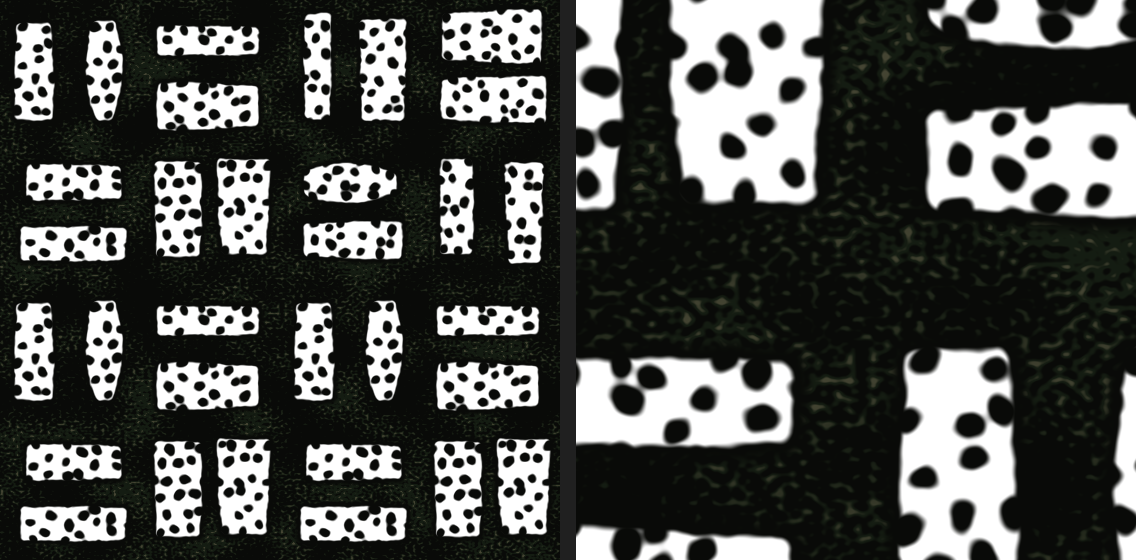
Left, the full canvas; right, a detail of the centre.
Give the GLSL for this pattern, as a WebGL 2 fragment shader.

```glsl
#version 300 es
precision highp float;
// Hand-cut white bars with ink dots on a grainy black ground, in a basket weave.
// Cells hold two bars each, upright and lying in turn; bars are bent rounded boxes,
// dots a jittered lattice melted together, and all noise wraps at the canvas edge.

uniform vec2 u_resolution;
out vec4 fragColor;

const vec3 INK   = vec3(0.035, 0.04, 0.03);
const vec3 MOSS  = vec3(0.08, 0.11, 0.07);
const vec3 OLIVE = vec3(0.27, 0.27, 0.20);
const vec3 PAPER = vec3(1.0);

// Lengths below are in cells
const float CELLS = 4.0;           // cells across and down
const float BLOCK = 2.0;           // cells in one repeating block
const float BAR_LENGTH = 0.355;    // mean half length
const vec2  BAR_CENTRES = vec2(0.265, 0.715);
const float BAR_JITTER = 0.03;
const float CORNER = 0.028;
const float TAPER = 0.10;
const ivec2 ROUNDED_BARS = ivec2(5, 9);
const float ROUNDING = 0.50;
const float WOBBLE = 0.014;
const float DOT_SPACING = 0.119;
const float DOT_JITTER = 0.56;
const float DOT_RADIUS = 0.036;
const float DOT_MELT = 0.018;
const float EDGE_SOFTNESS = 0.008;
const vec2  GRAIN_COUNT = vec2(144.0, 192.0);  // grains per canvas
const vec2  PATCH_COUNT = vec2(10.0, 12.0);

// Half widths of the bars: two per cell, four cells per block, two block variants
const float BAR_WIDTHS[16] = float[16](
  0.122, 0.125, 0.165, 0.178, 0.135, 0.128, 0.161, 0.104,
  0.130, 0.140, 0.117, 0.128, 0.094, 0.161, 0.161, 0.182);

uvec3 scramble(uvec3 v) {
  v = v * 1664525u + 1013904223u;
  v.x += v.y * v.z; v.y += v.z * v.x; v.z += v.x * v.y;
  v ^= v >> 16u;
  v.x += v.y * v.z; v.y += v.z * v.x; v.z += v.x * v.y;
  return v;
}

// Three random values in 0..1 for a lattice point and a seed
vec3 hash3(vec2 p, int seed) {
  uvec3 v = scramble(uvec3(ivec3(ivec2(p) + 64, seed)));
  return vec3(v >> 8u) / 16777216.0;
}

float cornerSlope(vec2 lattice, vec2 offset, vec2 period, int seed) {
  float angle = 6.28318 * hash3(mod(lattice, period), seed).x;
  return dot(vec2(cos(angle), sin(angle)), offset);
}

// Gradient noise that wraps after a whole number of lattice steps
float gradientNoise(vec2 p, vec2 period, int seed) {
  vec2 i = floor(p), f = p - i;
  vec2 u = f * f * f * (f * (f * 6.0 - 15.0) + 10.0);
  vec2 e = vec2(1.0, 0.0);
  float low  = mix(cornerSlope(i, f, period, seed),
                   cornerSlope(i + e.xy, f - e.xy, period, seed), u.x);
  float high = mix(cornerSlope(i + e.yx, f - e.yx, period, seed),
                   cornerSlope(i + e.xx, f - e.xx, period, seed), u.x);
  return mix(low, high, u.y);
}

float smoothMin(float a, float b, float k) {
  float h = max(k - abs(a - b), 0.0) / k;
  return min(a, b) - 0.25 * h * h * k;
}

// Rounded box along y; its width changes with the position on its length
float barDistance(vec2 p, int bar, float halfLength, float lean) {
  float t = clamp(p.y / halfLength, -1.0, 1.0);
  float bulge = any(equal(ROUNDED_BARS, ivec2(bar))) ? ROUNDING : 0.04;
  float width = BAR_WIDTHS[bar] * (1.0 + TAPER * lean * t - bulge * t * t);
  vec2 b = abs(p) - vec2(width, halfLength) + CORNER;
  return length(max(b, 0.0)) + min(max(b.x, b.y), 0.0) - CORNER;
}

// Scattered oval dots, merging where they touch
float dotDistance(vec2 p, int bar) {
  vec2 home = floor(p / DOT_SPACING);
  float d = 1.0;
  for (int j = -1; j <= 1; j++)
    for (int i = -1; i <= 1; i++) {
      vec2 id = home + vec2(i, j);
      vec3 r = hash3(id, 40 + bar);
      vec2 centre = id + 0.5 + DOT_JITTER * (r.xy - 0.5);
      centre.x += 0.5 * mod(id.y, 2.0);
      float a = 6.28318 * fract(r.z * 7.0), c = cos(a), s = sin(a);
      vec2 v = mat2(c, s, -s, c) * (p - centre * DOT_SPACING);
      float radius = DOT_RADIUS * mix(0.78, 1.12, r.z);
      d = smoothMin(d, length(v * vec2(1.1, 0.88)) - radius, DOT_MELT);
    }
  return d;
}

void main() {
  vec2 uv = gl_FragCoord.xy / u_resolution;
  vec2 grid = uv * CELLS, cell = floor(grid), local = fract(grid);
  float soft = max(EDGE_SOFTNESS, CELLS / min(u_resolution.x, u_resolution.y));

  // The upper right block is the second variant
  int variant = all(greaterThanEqual(cell, vec2(BLOCK))) ? 1 : 0;
  vec2 place = mod(cell, BLOCK);
  int cellId = int(place.x + BLOCK * place.y) + 4 * variant;
  bool upright = mod(cell.x + cell.y, 2.0) > 0.5;
  vec2 q = upright ? local : local.yx;   // x across the bars, y along them

  // Shaky outlines, the same in every block
  float bend = gradientNoise(grid * 6.0, vec2(6.0 * BLOCK), 1);
  float rough = gradientNoise(grid * 22.0, vec2(22.0 * BLOCK), 2);

  float white = 0.0, nearest = 1.0;
  for (int i = 0; i < 2; i++) {
    int bar = 2 * cellId + i;
    vec3 r = hash3(vec2(bar, 3), 7) * 2.0 - 1.0;
    vec2 p = q - vec2(BAR_CENTRES[i], 0.5) - BAR_JITTER * r.xy;
    float halfLength = BAR_LENGTH + 0.025 * r.z;
    float d = barDistance(p, bar, halfLength, r.x) + WOBBLE * bend + 0.007 * rough;
    float spots = dotDistance(p, bar) + 0.010 * rough;
    float paper = smoothstep(soft, -soft, d) * smoothstep(-soft, soft, spots);
    white = max(white, paper);
    nearest = min(nearest, d);
  }

  // Worn ground: mossy grain in patches, clean ink close to the bars
  float grain = gradientNoise(uv * GRAIN_COUNT, GRAIN_COUNT, 3);
  float worn = gradientNoise(uv * PATCH_COUNT, PATCH_COUNT, 4);
  float open = smoothstep(0.012, 0.055, nearest);
  vec3 colour = mix(INK, MOSS, open * smoothstep(0.0, 0.22, 0.6 * (grain + worn)));
  float speck = smoothstep(0.22, 0.52, grain) * smoothstep(-0.25, 0.25, worn);
  colour = mix(colour, OLIVE, open * speck);

  fragColor = vec4(mix(colour, PAPER, white), 1.0);
}
```
